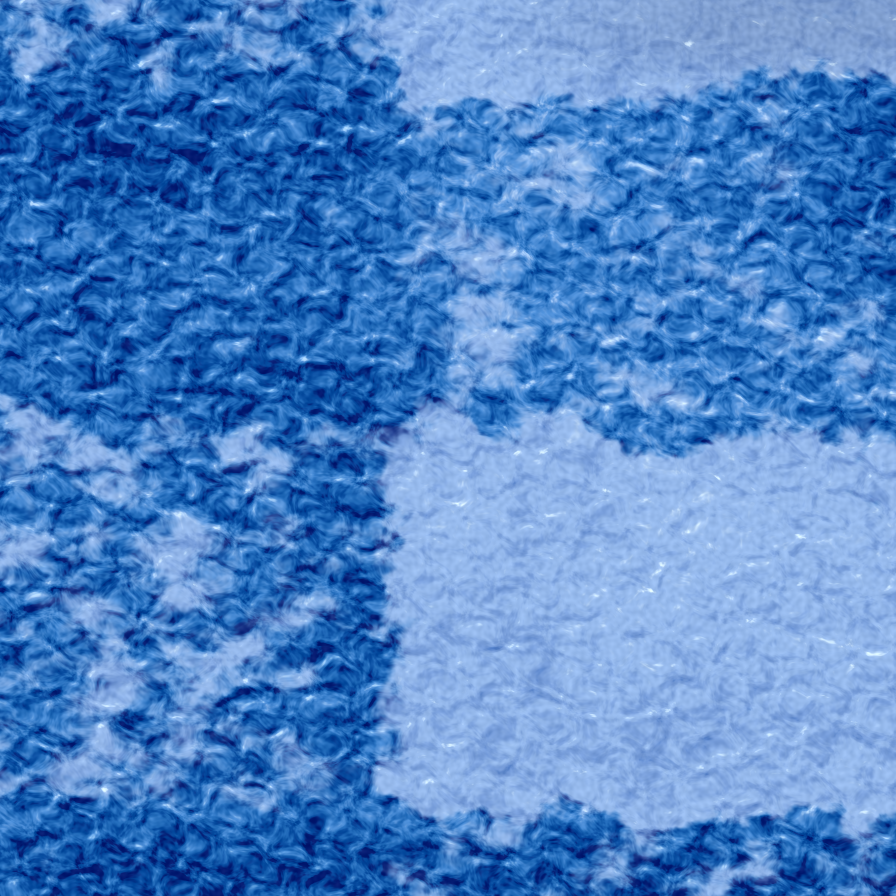
Give the GLSL for this texture, as a WebGL 1 fragment shader.

```glsl
precision highp float;
// Draws a fluffy woven blanket with blue and pale checks of curled tufts.
uniform vec2 u_resolution;

vec2 hashGradient(vec2 cell) {
  vec3 h = fract(vec3(cell.xyx) * vec3(0.1031, 0.103, 0.0973));
  h += dot(h, h.yzx + 33.33);
  float angle = 6.2832 * fract((h.x + h.y) * h.z);
  return vec2(cos(angle), sin(angle));
}

float gradientNoise(vec2 p) {
  vec2 i = floor(p), f = fract(p);
  vec2 u = f * f * f * (f * (f * 6.0 - 15.0) + 10.0);
  float a = dot(hashGradient(i), f);
  float b = dot(hashGradient(i + vec2(1, 0)), f - vec2(1, 0));
  float c = dot(hashGradient(i + vec2(0, 1)), f - vec2(0, 1));
  float d = dot(hashGradient(i + vec2(1, 1)), f - vec2(1, 1));
  return 1.4 * mix(mix(a, b, u.x), mix(c, d, u.x), u.y);
}

float fbm(vec2 p) {
  float sum = 0.0, amp = 0.6;
  for (int i = 0; i < 4; i++) {
    sum += amp * gradientNoise(p);
    p = mat2(0.8, 0.6, -0.6, 0.8) * p * 2.03 + 17.3;
    amp *= 0.55;
  }
  return sum;
}

// Curled pile: gently bent, slanted tufts with finer fuzz
float pileHeight(vec2 p) {
  vec2 q = mat2(0.94, 0.34, -0.34, 0.94) * p * vec2(34.0, 42.0);
  q += 0.38 * vec2(gradientNoise(q * 0.9 + 5.7), gradientNoise(q * 0.9 + 41.2));
  float curl = abs(gradientNoise(q * 1.3 + 9.0));
  return fbm(q) + 0.3 * (0.3 - curl);
}

// Soft round spot of influence, stretched by its radii
float spot(vec2 p, vec2 center, vec2 radii) {
  vec2 d = (p - center) / radii;
  return exp(-dot(d, d));
}

// Share of pale yarn: crossing pale rows and columns, as in gingham
float paleShare(vec2 p) {
  float column = smoothstep(0.40, 0.48, p.x);
  float top = 0.56 - 0.065 * p.x;
  float row = smoothstep(0.075, 0.115, p.y) * (1.0 - smoothstep(top - 0.03, top + 0.02, p.y));
  float upperRow = smoothstep(0.89, 0.945, p.y + 0.03 * column - 0.03 * smoothstep(0.65, 0.9, p.x));
  float share = 0.34 * column + 0.44 * max(row, upperRow);
  share += 0.34 * column * max(row, upperRow);
  share -= 0.28 * spot(p, vec2(0.41, 0.29), vec2(0.055, 0.2));
  share -= 0.3 * spot(p, vec2(1.0, 0.83), vec2(0.12, 0.17));
  share += 0.12 * spot(p, vec2(0.08, 0.12), vec2(0.14, 0.05));
  share += 0.14 * spot(p, vec2(0.2, 0.25), vec2(0.09, 0.05));
  return share + 0.12 * spot(p, vec2(0.5, 0.68), vec2(0.1, 0.12));
}

vec3 blueYarn(float t) {
  vec3 c = mix(vec3(0.01, 0.10, 0.44), vec3(0.02, 0.29, 0.62), smoothstep(0.0, 0.28, t));
  c = mix(c, vec3(0.13, 0.42, 0.73), smoothstep(0.26, 0.5, t));
  c = mix(c, vec3(0.29, 0.55, 0.84), smoothstep(0.45, 0.75, t));
  return mix(c, vec3(0.57, 0.73, 0.94), smoothstep(0.7, 1.1, t));
}

vec3 paleYarn(float t) {
  vec3 c = mix(vec3(0.29, 0.47, 0.76), vec3(0.46, 0.61, 0.85), smoothstep(-0.1, 0.3, t));
  c = mix(c, vec3(0.59, 0.73, 0.93), smoothstep(0.25, 0.7, t));
  return mix(c, vec3(0.78, 0.88, 0.99), smoothstep(0.75, 1.2, t));
}

void main() {
  vec2 p = gl_FragCoord.xy / u_resolution;

  // Ragged check borders and scattered clumps of pale yarn
  vec2 wobble = 0.03 * vec2(fbm(p * 19.0), fbm(p * 19.0 + 31.0));
  float share = paleShare(p + wobble);
  float clump = fbm(p * vec2(12.0, 17.0) + 63.0);
  float height = pileHeight(p);
  float pale = smoothstep(-0.34, 0.34, clump + 0.25 * height + (share - 0.53) * 1.5);

  // Relief lit from the upper left
  float slope = height - pileHeight(p + vec2(-0.003, 0.006));
  float broad = fbm(p * vec2(6.0, 8.0) + 12.0);
  float light = 0.45 + 0.48 * height + 0.46 * slope + 0.14 * broad;

  // Broad shade: lighter middle, deeper upper corners and lower edge
  float shade = 0.15 * smoothstep(0.3, 0.55, p.x) * smoothstep(0.48, 0.58, p.y);
  shade -= 0.3 * spot(p, vec2(1.0, 0.82), vec2(0.13, 0.15));
  shade -= 0.14 * spot(p, vec2(0.16, 0.84), vec2(0.25, 0.07));
  shade -= 0.16 * spot(p, vec2(0.34, 0.56), vec2(0.13, 0.05));
  shade -= 0.12 * spot(p, vec2(0.41, 0.32), vec2(0.08, 0.2));
  shade -= 0.16 * (1.0 - smoothstep(0.03, 0.11, p.y));
  float paleLight = 0.4 + 0.75 * (light - 0.4) + 0.14 * broad;
  paleLight += 0.1 * spot(p, vec2(0.72, 0.4), vec2(0.35, 0.14));
  vec3 color = mix(blueYarn(light + shade), paleYarn(paleLight + 0.1 + 0.35 * shade), pale);

  // Greyer upper patch and fine glints on raised strands
  float greyPatch = pale * smoothstep(0.88, 0.97, p.y) * smoothstep(0.45, 0.85, p.x);
  color = mix(color, vec3(0.42, 0.52, 0.70), 0.45 * greyPatch);
  color += smoothstep(0.3, 0.8, slope) * smoothstep(0.05, 0.5, height) * vec3(0.15, 0.14, 0.08);
  color += 0.05 * gradientNoise(p * 150.0);

  gl_FragColor = vec4(clamp(color, 0.0, 1.0), 1.0);
}
```
